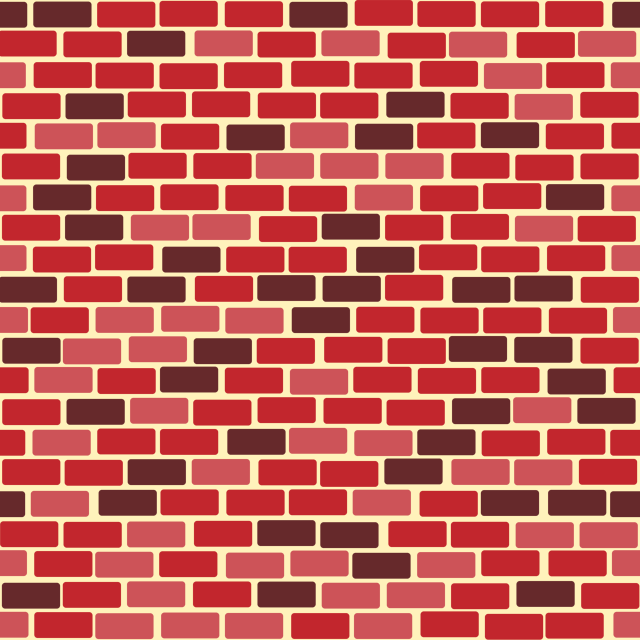
Reproduce this pattern procedurally as a three.js fragment shader.

```glsl
// Brick wall: 21 staggered rows of ten rounded bricks in three reds on cream mortar
varying vec2 vUv;

float hash(vec2 p) {
  return fract(sin(dot(p, vec2(127.1, 311.7))) * 43758.5453);
}

float roundedBox(vec2 p, vec2 halfSize, float radius) {
  vec2 q = abs(p) - halfSize + radius;
  return length(max(q, 0.0)) + min(max(q.x, q.y), 0.0) - radius;
}

vec3 brickColor(float pick) {
  vec3 red = vec3(0.76, 0.15, 0.175);
  vec3 pink = vec3(0.803, 0.325, 0.345);
  vec3 maroon = vec3(0.40, 0.16, 0.17);
  return pick < 0.54 ? red : pick < 0.77 ? pink : maroon;
}

void main() {
  // Rows count down from the top; every second row shifts by half a brick
  vec2 pitch = vec2(0.1005, 0.0478);
  vec2 grid = (vec2(vUv.x, 1.0 - vUv.y) - vec2(-0.004, 0.0215)) / pitch;
  float row = floor(grid.y + 0.5);
  grid.x -= 0.5 * mod(row, 2.0);
  float column = floor(grid.x + 0.5);

  // Colour and placement wrap around after ten bricks
  vec2 brick = vec2(mod(column, 10.0), row);
  vec2 jitter = vec2(hash(brick + 17.3), hash(brick + 41.9)) - 0.5;
  vec2 local = (grid - vec2(column, row)) * pitch - jitter * vec2(0.0066, 0.0042);

  // Rounded brick over mortar
  float dist = roundedBox(local, vec2(0.0455, 0.0202), 0.0052);
  float pixel = fwidth(vUv.y);
  float cover = 1.0 - smoothstep(-0.7 * pixel, 0.7 * pixel, dist);
  vec3 mortar = vec3(1.0, 0.95, 0.735);
  gl_FragColor = vec4(mix(mortar, brickColor(hash(brick + 5.7)), cover), 1.0);
}
```
